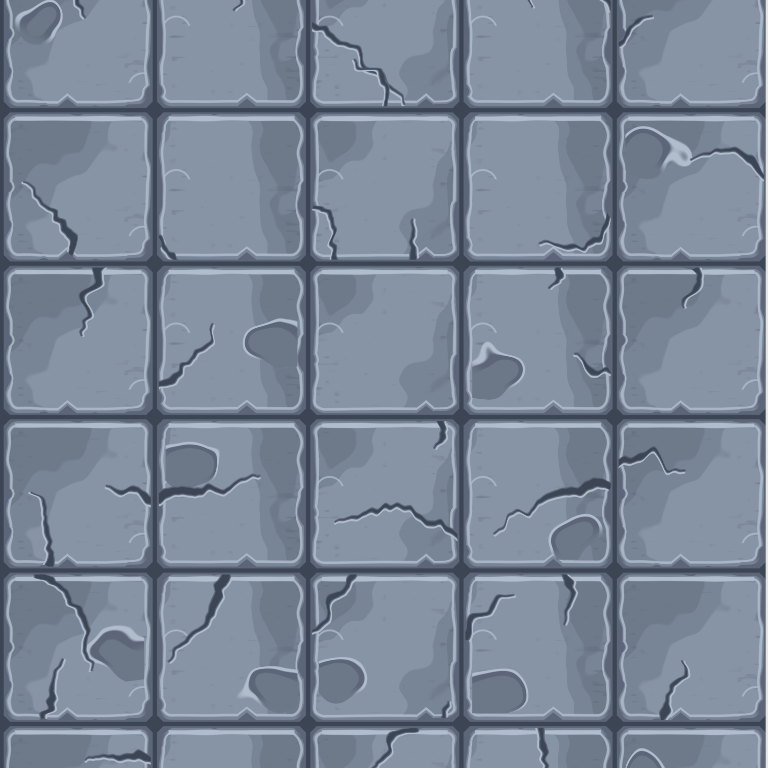
Reproduce this texture procedurally as a Shadertoy shader.

```glsl
// Worn slate-blue stone tiles, five across and five down, set in dark grout.
// Each column repeats one base tile: a rounded box with a chipped rim, a pale
// bevel and flat noise-cut shading. Hashed chips and cracks vary every tile.

const vec3 GROUT = vec3(0.23, 0.27, 0.33);
const vec3 SHADOW = vec3(0.36, 0.40, 0.47);
const vec3 STONE_DARK = vec3(0.47, 0.52, 0.59);
const vec3 STONE = vec3(0.53, 0.58, 0.65);
const vec3 BEVEL = vec3(0.69, 0.74, 0.80);

float hash(vec2 p) {
    vec3 q = fract(p.xyx * 0.1031);
    q += dot(q, q.yzx + 33.33);
    return fract((q.x + q.y) * q.z);
}

float noise(vec2 p) {
    vec2 i = floor(p), f = fract(p);
    f = f * f * (3.0 - 2.0 * f);
    return mix(mix(hash(i), hash(i + vec2(1, 0)), f.x),
               mix(hash(i + vec2(0, 1)), hash(i + vec2(1, 1)), f.x), f.y);
}

float roundBox(vec2 p, float halfSize, float radius) {
    vec2 q = abs(p) - halfSize + radius;
    return length(max(q, 0.0)) + min(max(q.x, q.y), 0.0) - radius;
}

float fill(float d, float aa) {
    return 1.0 - smoothstep(-aa, aa, d);
}

// Flat shading: diagonal veils on kinds 0 and 2, side bands on kind 1
vec3 stoneShade(vec2 c, float kind, vec2 seed, float aa) {
    float veil = 0.45 * smoothstep(0.1, 0.3, c.x) - 0.05 + 0.25 * c.y;
    if (kind == 0.0) veil = dot(c, vec2(-0.5, 0.5)) + 0.05;
    if (kind == 2.0) veil = dot(c, vec2(0.5, 0.3)) + 0.4 * smoothstep(0.2, 0.36, -c.x);
    float shade = 0.75 * noise(c * vec2(4.0, 3.0) + seed) + 0.25 * noise(c * 8.0 + seed) + veil;
    vec3 col = mix(STONE, STONE_DARK, fill((0.51 - shade) * 0.3, aa));
    col = mix(col, STONE_DARK * 0.92, fill((0.82 - shade) * 0.3, aa));
    // Short pits near the sides
    float pits = noise(c * vec2(16.0, 45.0) + seed) - 0.15 * (1.0 - smoothstep(0.25, 0.4, abs(c.x)));
    col = mix(col, SHADOW, 0.5 * fill((0.88 - pits) * 0.03, aa));
    // Pale curved scratch by one side
    vec2 q = c - (kind == 0.0 ? vec2(0.42, -0.35) : vec2(-0.36, 0.02));
    float scratch = max(abs(length(q) - 0.09) - 0.006, 0.03 - q.y);
    return mix(col, BEVEL, 0.8 * fill(scratch, aa));
}

// Broken patch near the sides or base, with a pale upper lip
vec3 addChip(vec3 col, vec2 c, vec2 seed, float aa) {
    if (hash(seed + 3.1) < 0.5) return col;
    float flank = hash(seed + 5.7) < 0.5 ? -1.0 : 1.0;
    vec2 q = c - vec2(flank * 0.28, hash(seed + 8.3) * 0.6 - 0.38);
    float d = length(q * vec2(0.75, 1.0)) - 0.14 + 0.14 * (noise(c * 6.0 + seed) - 0.5);
    float lip = smoothstep(-0.08, 0.03, q.y - 0.5 * flank * q.x);
    float inside = fill(max(abs(c.x), abs(c.y)) - 0.43, aa);
    vec3 chipped = mix(col, STONE_DARK * 0.9, fill(d, aa));
    chipped = mix(chipped, SHADOW, lip * fill(abs(d + 0.025) - 0.016, aa));
    chipped = mix(chipped, BEVEL, lip * fill(abs(d) - 0.009, aa));
    return mix(col, chipped, inside);
}

// Jagged crack running inward from one side, lit along its lower edge
vec3 addCrack(vec3 col, vec2 c, vec2 seed, float size, float aa) {
    float turn = floor(hash(seed + 1.3) * 4.0) * 1.5708;
    mat2 side = mat2(cos(turn), sin(turn), -sin(turn), cos(turn));
    float slant = (hash(seed + 2.9) - 0.5) * 1.8;
    vec2 start = side * vec2(0.48, (hash(seed + 4.1) - 0.5) * 0.75);
    vec2 dir = side * vec2(-cos(slant), sin(slant));
    vec2 normal = vec2(-dir.y, dir.x);
    float len = size * mix(0.25, 0.85, hash(seed + 6.7));

    float u = dot(c - start, dir) / len;
    float t = clamp(u, 0.0, 1.0);
    float v = dot(c - start, normal);
    v += (hash(seed + 9.2) - 0.5) * 1.3 * len * t * (1.0 - t);
    v += 0.09 * (noise(vec2(t * len * 9.0, 3.0) + seed) - 0.5);
    v += 0.03 * (noise(vec2(t * len * 24.0, 7.0) + seed) - 0.5);

    float width = mix(0.022, 0.001, t) * (0.4 + 1.1 * noise(vec2(t * 6.0, 1.0) + seed));
    float past = (u - t) * len;
    float lower = v * (normal.y < 0.0 ? -1.0 : 1.0) + width + 0.012;
    col = mix(col, BEVEL, fill(length(vec2(past, lower)) - 0.009, aa));
    col = mix(col, SHADOW, fill(length(vec2(past, v)) - width - 0.008, aa));
    return mix(col, GROUT, fill(length(vec2(past, v)) - width, aa));
}

void mainImage(out vec4 fragColor, in vec2 fragCoord) {
    vec2 uv = fragCoord / iResolution.xy;
    vec2 p = uv * vec2(5.01, 5.005) - vec2(0.01, 0.287);
    float aa = 3.6 / iResolution.y;
    vec2 id = floor(p), c = fract(p) - 0.5;
    vec2 seed = id * vec2(13.0, 7.0) + 61.0;
    float kind = abs(mod(id.x + 2.0, 4.0) - 2.0);
    kind = 2.0 - abs(2.0 - kind);
    vec2 base = vec2(kind * 17.0 + 40.0, 20.0);

    // Rim with a few bites and a notch, its bevel wavier on the upright sides
    float edge = roundBox(c, 0.474, 0.085);
    edge += 0.12 * max(noise(c * vec2(9.0, 8.0) + base) - 0.72, 0.0);
    edge = max(edge, 0.045 - 0.8 * abs(c.x - 0.17 * (kind - 1.0) - 0.1) - c.y - 0.47);
    float upright = smoothstep(-0.05, 0.05, abs(c.x) - abs(c.y));
    float wobble = (noise(c * vec2(6.0, 9.0) + base + 30.0) - 0.5) * mix(0.35, 1.0, upright);
    float line = edge + 0.028 + 0.032 * wobble;

    vec3 tile = mix(stoneShade(c, kind, base, aa), STONE_DARK, fill(-line, aa));
    tile = mix(tile, SHADOW, upright * fill(-edge - 0.01 - 0.04 * wobble, aa));

    // Bevel: thin all round, broad along the top
    tile = mix(tile, BEVEL, 0.85 * fill(abs(line) - 0.0085, aa));
    float top = abs(c.y - 0.445) - 0.014 - 0.025 * wobble;
    tile = mix(tile, BEVEL, fill(max(top, abs(c.x) - 0.41), aa));

    tile = addChip(tile, c, seed, aa);
    for (float k = 0.0; k < 2.0; k++) {
        vec2 crackSeed = seed + k * vec2(41.0, 23.0);
        if (hash(crackSeed) > 0.1 + 0.5 * k) tile = addCrack(tile, c, crackSeed, 1.0 - 0.5 * k, aa);
    }

    // Grout, darkest along its middle and where joints cross
    float core = min(0.486 - max(abs(c.x), abs(c.y)), 0.93 - abs(c.x) - abs(c.y));
    vec3 col = mix(mix(SHADOW, GROUT, fill(core, aa)), tile, fill(edge, aa));

    // Pale strip closing the right border
    col = mix(col, vec3(0.9), smoothstep(0.996, 0.998, uv.x));
    fragColor = vec4(col, 1.0);
}
```
